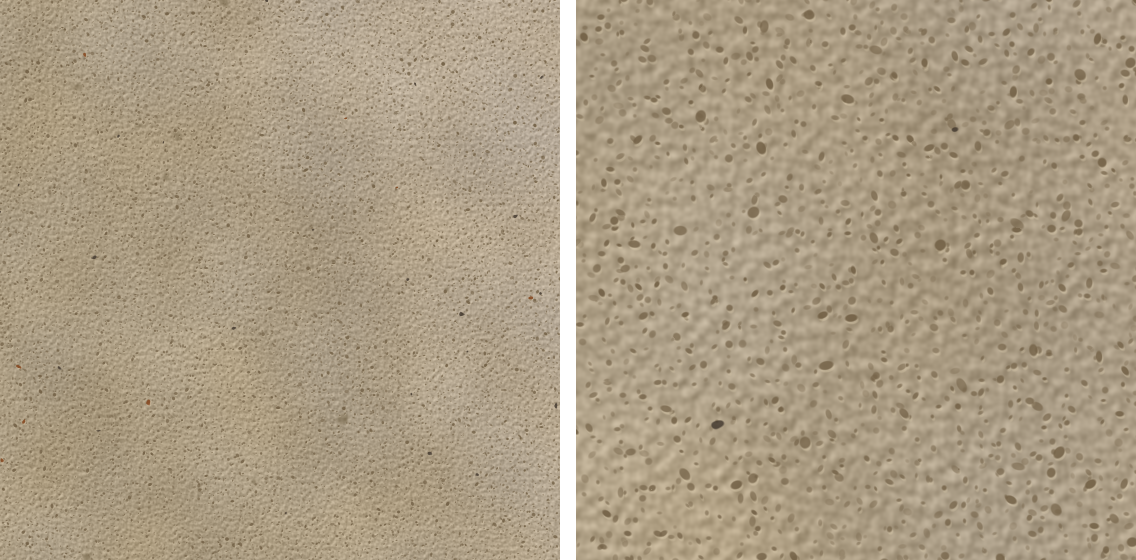
Left, the full canvas; right, a detail of the centre.
Write a Shadertoy shader that draws this texture.

```glsl
const vec3 STONE = vec3(0.682, 0.623, 0.519);
const vec3 COOL_STONE = vec3(0.735, 0.680, 0.603);
const vec3 PORE = vec3(0.455, 0.385, 0.280);
const vec3 DARK_GRAIN = vec3(0.27, 0.23, 0.19);
const vec3 RUST_GRAIN = vec3(0.52, 0.27, 0.11);
const vec3 STAIN = vec3(0.49, 0.43, 0.32);
const vec3 RIM = vec3(0.85, 0.79, 0.67);

const float PORE_CELLS = 125.0;
const float SPECK_CELLS = 62.0;
const float GRAIN_CELLS = 17.0;
const float STAIN_CELLS = 7.0;
const float RELIEF_SCALE = 135.0;
const float RELIEF_AMOUNT = 0.11;
const float GRIT_SCALE = 250.0;
const float GRIT_AMOUNT = 0.07;
const float MOTTLE_AMOUNT = 0.055;
const vec2 RIM_SHIFT = vec2(0.0007, -0.0015);

vec2 hash2(vec2 p) {
    vec3 q = fract(p.xyx * vec3(0.1031, 0.1030, 0.0973));
    q += dot(q, q.yzx + 33.33);
    return fract((q.xx + q.yz) * q.zy);
}

float cornerDot(vec2 cell, vec2 corner, vec2 f) {
    float angle = 6.2832 * hash2(cell + corner).x;
    return dot(vec2(cos(angle), sin(angle)), f - corner);
}

float gradientNoise(vec2 p) {
    vec2 i = floor(p), f = fract(p);
    vec2 u = f * f * f * (f * (f * 6.0 - 15.0) + 10.0);
    vec2 x = vec2(1.0, 0.0), y = vec2(0.0, 1.0);
    return mix(mix(cornerDot(i, vec2(0.0), f), cornerDot(i, x, f), u.x),
               mix(cornerDot(i, y, f), cornerDot(i, x + y, f), u.x), u.y);
}

float fbm(vec2 p) {
    float sum = 0.0, amplitude = 1.0;
    for (int i = 0; i < 4; i++) {
        sum += amplitude * gradientNoise(p);
        p = mat2(1.6, 1.2, -1.2, 1.6) * p + 17.3;
        amplitude *= 0.55;
    }
    return sum;
}

// Scattered oval grains: x is coverage, y is the lit rim, z is a random tone
vec3 scatter(vec2 uv, float cells, float share, vec2 radii, float blur, float seed) {
    vec2 home = floor(uv * cells);
    vec3 result = vec3(0.0);
    for (int j = -1; j <= 1; j++)
    for (int i = -1; i <= 1; i++) {
        vec2 cell = home + vec2(i, j);
        vec2 place = hash2(cell + seed);
        vec2 traits = hash2(cell + seed + 57.0);
        vec2 shape = hash2(cell + seed + 113.0);
        if (traits.x > share) continue;
        float radius = mix(radii.x, radii.y, shape.x * shape.x);
        float angle = 3.1416 * shape.y;
        float stretch = mix(1.0, 1.35, place.x);
        vec2 axis = vec2(cos(angle), sin(angle));
        mat2 turn = mat2(axis.x, -axis.y, axis.y, axis.x);
        vec2 d = uv - (cell + place) / cells;
        vec2 a = turn * d * vec2(1.0);
        vec2 b = turn * (d - RIM_SHIFT);
        float body = length(a * vec2(1.0 / stretch, stretch));
        float halo = length(b * vec2(1.0 / stretch, stretch));
        float cover = 1.0 - smoothstep(radius - blur, radius + blur, body);
        float rim = 1.0 - smoothstep(radius - blur, radius + blur, halo);
        if (cover > result.x) result.xz = vec2(cover, traits.y);
        result.y = max(result.y, rim * (1.0 - cover) * step(0.45, traits.y));
    }
    return result;
}

void mainImage(out vec4 fragColor, in vec2 fragCoord) {
    vec2 uv = fragCoord / iResolution.y;
    float blur = max(0.75 / iResolution.y, 0.0007);

    // Broad light and cloudy tone
    float glow = smoothstep(0.35, 1.35, dot(uv, vec2(0.85, 0.50)));
    vec3 color = mix(STONE, COOL_STONE, glow);
    color -= 0.022 * exp(-6.0 * dot(uv - vec2(0.45, 0.58), uv - vec2(0.45, 0.58)));
    color += MOTTLE_AMOUNT * fbm(uv * 4.0 + 3.0);
    color += vec3(-0.4, 0.0, 0.8) * 0.03 * gradientNoise(uv * 6.0 + 41.0);

    // Rough surface lit from one side
    vec2 rough = uv * RELIEF_SCALE;
    float relief = gradientNoise(rough) - gradientNoise(rough + vec2(-0.25, 0.45));
    color += RELIEF_AMOUNT * relief + GRIT_AMOUNT * gradientNoise(uv * GRIT_SCALE + 9.0);

    // Soft stains
    vec2 warped = uv + 0.004 * vec2(gradientNoise(uv * 90.0), gradientNoise(uv * 90.0 + 31.0));
    vec3 stain = scatter(warped, STAIN_CELLS, 0.16, vec2(0.004, 0.010), 0.004, 5.0);
    color = mix(color, STAIN, 0.55 * stain.x);

    // Fine pores with pale rims, then larger specks
    vec3 pore = scatter(uv, PORE_CELLS, 0.66, vec2(0.0010, 0.0024), blur, 11.0);
    float patchy = 0.85 + 0.5 * gradientNoise(uv * 22.0);
    color = mix(color, RIM, 0.40 * pore.y * patchy);
    color = mix(color, PORE, pore.x * mix(0.35, 0.90, pore.z) * patchy);
    vec3 speck = scatter(uv, SPECK_CELLS, 0.30, vec2(0.0016, 0.0034), blur, 211.0);
    color = mix(color, RIM, 0.45 * speck.y);
    color = mix(color, PORE, speck.x * mix(0.55, 0.95, speck.z));

    // Rare dark and rust grains
    vec3 grain = scatter(warped, GRAIN_CELLS, 0.13, vec2(0.0018, 0.0042), blur, 307.0);
    vec3 mineral = mix(DARK_GRAIN, RUST_GRAIN, step(0.78, grain.z));
    color = mix(color, RIM, 0.6 * grain.y);
    color = mix(color, mineral, 0.85 * grain.x);

    fragColor = vec4(clamp(color, 0.0, 1.0), 1.0);
}
```
